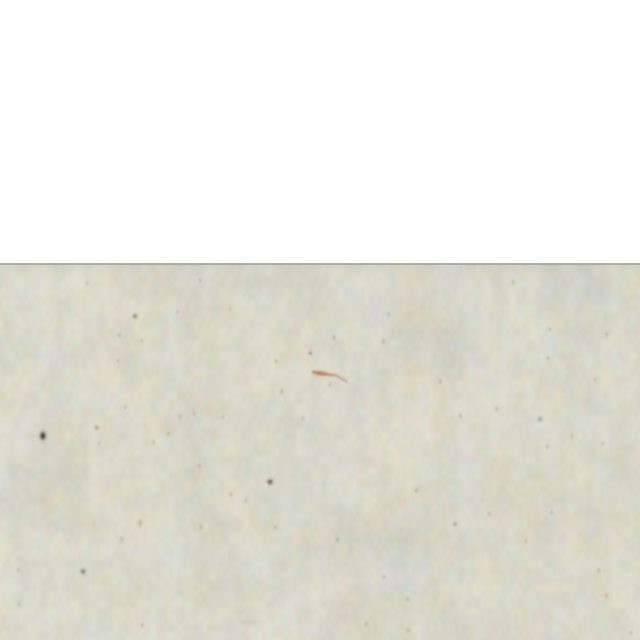
Give the GLSL for this texture, as a WebGL 1 fragment shader.

```glsl
precision highp float;
// Mottled grey-cream paper with specks and a rust fibre, below a blank white band.
uniform vec2 u_resolution;

float hash(vec2 p) {
  vec3 q = fract(vec3(p.xyx) * 0.1031);
  q += dot(q, q.yzx + 33.33);
  return fract((q.x + q.y) * q.z);
}

// Smooth value noise centred on zero
float noise(vec2 p) {
  vec2 i = floor(p), f = fract(p);
  f = f * f * (3.0 - 2.0 * f);
  float low = mix(hash(i), hash(i + vec2(1.0, 0.0)), f.x);
  float high = mix(hash(i + vec2(0.0, 1.0)), hash(i + 1.0), f.x);
  return mix(low, high, f.y) - 0.5;
}

// Soft elliptical blot, 1 at its centre
float blot(vec2 p, vec2 centre, vec2 radius) {
  vec2 d = (p - centre) / radius;
  return exp(-dot(d, d));
}

float segmentDistance(vec2 p, vec2 a, vec2 b) {
  vec2 pa = p - a, ba = b - a;
  return length(pa - ba * clamp(dot(pa, ba) / dot(ba, ba), 0.0, 1.0));
}

vec3 paperColor(vec2 p) {
  vec3 color = vec3(0.850, 0.842, 0.788);

  // Brightness mottling, with faint upright streaks
  float tone = 0.020 * noise(p * 9.0 + 3.0) + 0.022 * noise(p * 27.0 + 11.0);
  tone += 0.026 * noise(p * vec2(75.0, 50.0) + 29.0);
  tone += 0.022 * noise(p * vec2(150.0, 110.0) + 7.0);
  tone += 0.022 * noise(p * vec2(55.0, 7.0) + 41.0);
  color += tone;

  // Warm and cool, pink and green patches
  float warmth = 0.030 * noise(p * 22.0 + 61.0) + 0.042 * noise(p * 65.0 + 83.0);
  color += warmth * vec3(0.45, 0.0, -1.0);
  color += 0.020 * noise(p * 80.0 + 107.0) * vec3(1.0, -0.6, 0.3);

  // Broad stains
  color -= 0.030 * blot(p, vec2(0.60, 0.165), vec2(0.10, 0.04));
  color -= 0.022 * blot(p, vec2(0.67, 0.48), vec2(0.08, 0.06));
  color -= vec3(0.028, 0.020, 0.008) * blot(p, vec2(0.91, 0.55), vec2(0.05, 0.06));
  color -= vec3(0.015, 0.028, 0.040) * blot(p, vec2(0.545, 0.04), vec2(0.035, 0.03));
  color -= vec3(0.060, 0.035, 0.030) * blot(p, vec2(0.392, 0.027), vec2(0.014, 0.005));
  color -= 0.020 * blot(p, vec2(0.21, 0.43), vec2(0.022, 0.035));

  // Fine scattered flecks
  vec2 grid = p * 24.0, cell = floor(grid);
  vec2 offset = 0.2 + 0.6 * vec2(hash(cell + 17.0), hash(cell + 53.0));
  float present = step(0.84, hash(cell + 91.0));
  float fleck = present * blot(fract(grid), offset, vec2(0.07, 0.09));
  color -= 0.09 * fleck * vec3(0.7, 0.9, 1.0);
  return color;
}

vec3 addSpecks(vec3 color, vec2 p) {
  color = mix(color, vec3(0.20, 0.21, 0.19), 0.90 * blot(p, vec2(0.067, 0.319), vec2(0.0045, 0.0060)));
  color = mix(color, vec3(0.42, 0.33, 0.25), 0.75 * blot(p, vec2(0.422, 0.247), vec2(0.0045, 0.0045)));
  color = mix(color, vec3(0.43, 0.39, 0.38), 0.55 * blot(p, vec2(0.211, 0.506), vec2(0.0040)));
  color = mix(color, vec3(0.45, 0.37, 0.34), 0.60 * blot(p, vec2(0.130, 0.107), vec2(0.0042)));
  color = mix(color, vec3(0.55, 0.43, 0.35), 0.50 * blot(p, vec2(0.485, 0.448), vec2(0.0030)));
  color = mix(color, vec3(0.55, 0.46, 0.42), 0.45 * blot(p, vec2(0.844, 0.345), vec2(0.0040)));
  color = mix(color, vec3(0.58, 0.42, 0.38), 0.40 * blot(p, vec2(0.151, 0.332), vec2(0.0038)));
  color = mix(color, vec3(0.50), 0.40 * blot(p, vec2(0.711, 0.181), vec2(0.0038)));
  color = mix(color, vec3(0.50), 0.35 * blot(p, vec2(0.219, 0.183), vec2(0.0035, 0.0060)));
  return color;
}

vec3 addFibre(vec3 color, vec2 p) {
  float d = segmentDistance(p, vec2(0.490, 0.419), vec2(0.503, 0.416));
  d = min(d, segmentDistance(p, vec2(0.503, 0.416), vec2(0.525, 0.4135)));
  d = min(d, segmentDistance(p, vec2(0.525, 0.4135), vec2(0.541, 0.404)));
  float strand = exp(-d * d / 0.000007);
  float fade = mix(0.75, 0.40, smoothstep(0.503, 0.541, p.x));
  color = mix(color, vec3(0.74, 0.52, 0.37), strand * fade);
  return mix(color, vec3(0.70, 0.46, 0.30), 0.6 * blot(p, vec2(0.501, 0.4165), vec2(0.010, 0.0045)));
}

void main() {
  vec2 p = gl_FragCoord.xy / u_resolution;
  float pixel = 1.0 / u_resolution.y;
  float edge = 0.5887;

  vec3 color = addFibre(addSpecks(paperColor(p), p), p);

  // Dark rim along the top of the sheet
  float depth = edge - p.y;
  color -= 0.035 * exp(-max(depth, 0.0) / 0.008);
  float rim = 1.0 - smoothstep(0.0022 - 0.5 * pixel, 0.0022 + 0.8 * pixel, depth);
  color = mix(color, vec3(0.63, 0.62, 0.59), 0.9 * rim);

  // White band above
  float sheet = smoothstep(-0.5 * pixel, 0.5 * pixel, depth);
  gl_FragColor = vec4(mix(vec3(1.0), color, sheet), 1.0);
}
```
